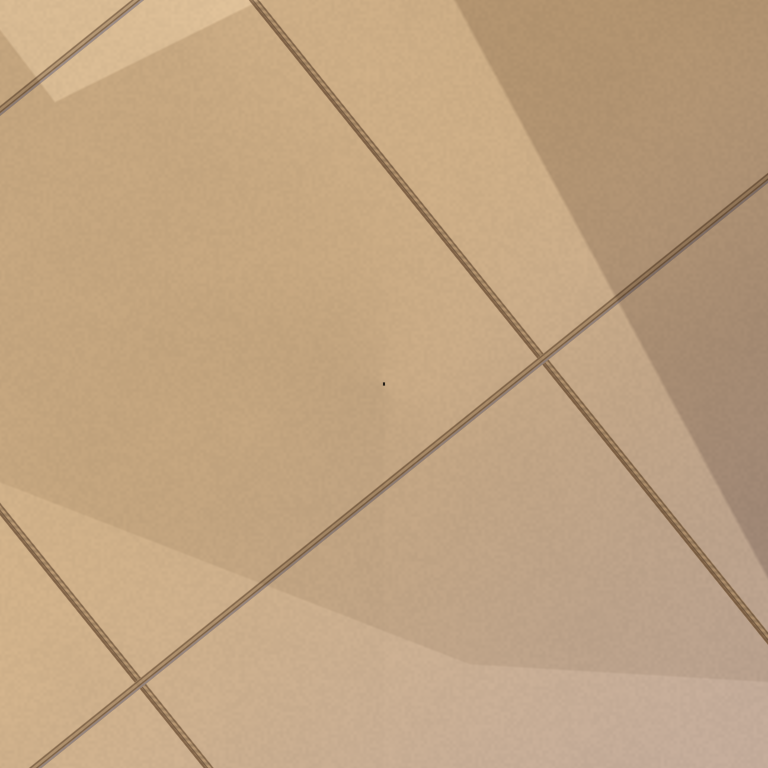
A Shadertoy shader for this texture:

```glsl
// Warm plaster panels split by a slanted grid of double-edged seams, crossed by
// straight-edged shadows. The grid is a rotated repeat with thin line profiles;
// each shadow is an intersection of half-planes; noise adds mottling and grain.

const vec2 CROSSING = vec2(0.707, 0.5326);   // one seam crossing
const vec2 PANEL = vec2(0.673, 0.695);       // panel size
const float TILT = 0.678;                    // grid rotation in radians

const vec3 WARM = vec3(0.815, 0.692, 0.535);
const vec3 COOL = vec3(0.765, 0.672, 0.605);
const vec3 SEAM_FILL = vec3(0.67, 0.55, 0.41);
const vec3 SEAM_DARK = vec3(0.41, 0.31, 0.22);
const vec3 SEAM_GREY = vec3(0.56, 0.51, 0.51);

float hash(vec2 p) {
    vec3 q = fract(vec3(p.xyx) * 0.1031);
    q += dot(q, q.yzx + 33.33);
    return fract((q.x + q.y) * q.z);
}

float noise(vec2 p) {
    vec2 i = floor(p), f = fract(p);
    f = f * f * (3.0 - 2.0 * f);
    vec2 e = vec2(0.0, 1.0);
    return mix(mix(hash(i), hash(i + e.yx), f.x),
               mix(hash(i + e.xy), hash(i + e.yy), f.x), f.y);
}

float fbm(vec2 p) {
    float sum = 0.0, amp = 0.5;
    for (int i = 0; i < 4; i++) {
        sum += amp * noise(p);
        p = p * 2.03 + 17.0;
        amp *= 0.5;
    }
    return sum;
}

// Signed distance to the line a-b, positive on its left
float leftOf(vec2 p, vec2 a, vec2 b) {
    vec2 d = normalize(b - a), q = p - a;
    return d.x * q.y - d.y * q.x;
}

float cover(float d, float soft) {
    return smoothstep(-soft, soft, d);
}

float stripe(float d, float halfWidth, float soft) {
    return cover(halfWidth - abs(d), soft);
}

// Seam profile: filled groove between two dark edges, lower edge tinted
vec3 drawSeam(vec3 col, float d, float ripple, vec3 lowerEdge, float soft) {
    col = mix(col, SEAM_FILL * (1.0 + ripple), 0.9 * stripe(d, 0.0052, soft));
    col = mix(col, SEAM_DARK, 0.65 * stripe(d - 0.0038, 0.0009, soft));
    col = mix(col, lowerEdge, 0.85 * stripe(d + 0.0038, 0.0013, soft));
    return mix(col, SEAM_DARK, 0.75 * stripe(d + 0.0014, 0.0009, soft));
}

void mainImage(out vec4 fragColor, in vec2 fragCoord) {
    vec2 uv = fragCoord / iResolution.xy;
    float soft = 0.8 / iResolution.y;

    // Rotated grid coordinates and distances to the nearest seams
    float c = cos(TILT), s = sin(TILT);
    vec2 r = uv - CROSSING;
    vec2 g = vec2(c * r.x + s * r.y, c * r.y - s * r.x);
    vec2 id = floor(g / PANEL);
    vec2 d = (fract(g / PANEL + 0.5) - 0.5) * PANEL;

    // Panel surface: warm upper left to cool lower right
    vec3 col = mix(WARM, COOL, smoothstep(-0.3, 1.1, uv.x - uv.y));
    col *= 1.0 + 0.012 * (hash(id + 7.0) - 0.5);

    // Seams, with a fine twisted ripple on the steep ones
    float ripple = 0.08 * sin(g.y * 620.0 + d.x * 500.0);
    col = drawSeam(col, d.x, ripple, SEAM_DARK * 1.15, soft);
    col = drawSeam(col, d.y, 0.0, SEAM_GREY, soft);

    // Broad pale shadow, fading toward the upper right
    float broad = min(leftOf(uv, vec2(0.0, 0.372), vec2(0.612, 0.135)),
                      leftOf(uv, vec2(0.612, 0.135), vec2(1.0, 0.112)));
    float fade = 1.0 - 0.65 * smoothstep(-0.25, 0.1, g.x) * smoothstep(-0.15, 0.1, g.y);
    col *= mix(vec3(1.0), vec3(0.945, 0.937, 0.925), fade * cover(broad, 0.002));

    // Bright corner wedge
    float wedge = min(leftOf(uv, vec2(0.0, 0.961), vec2(0.0716, 0.867)),
                      leftOf(uv, vec2(0.0716, 0.867), vec2(0.3255, 0.993)));
    col *= mix(vec3(1.0), vec3(1.10, 1.125, 1.16), cover(wedge, 0.002));

    // Deep shadow on the right
    float deep = leftOf(uv, vec2(0.592, 1.0), vec2(1.0, 0.247));
    vec3 deepTint = mix(vec3(0.85, 0.835, 0.85), vec3(0.87, 0.85, 0.83), uv.y);
    col *= mix(vec3(1.0), deepTint, cover(deep, 0.003));

    // Faint angular sheen around the middle and a soft vertical step below it
    vec2 m = uv - 0.5;
    float reach = exp(-5.0 * length(m));
    col *= 1.0 + 0.025 * reach * sin(atan(m.y, m.x + 1e-5) + 0.9);
    col *= 1.0 + 0.012 * cover(m.x, 0.002) * cover(-m.y, 0.03) * exp(-6.0 * abs(m.x));

    // Mottling and grain
    col *= 1.0 + 0.03 * (fbm(uv * 9.0) - 0.47);
    col *= 1.0 + 0.035 * (noise(uv * 240.0) - 0.5);

    // Tiny dark speck at the centre
    vec2 speck = abs(m) - vec2(0.0012, 0.002);
    col *= 1.0 - 0.95 * cover(-max(speck.x, speck.y), soft);

    fragColor = vec4(clamp(col, 0.0, 1.0), 1.0);
}
```
